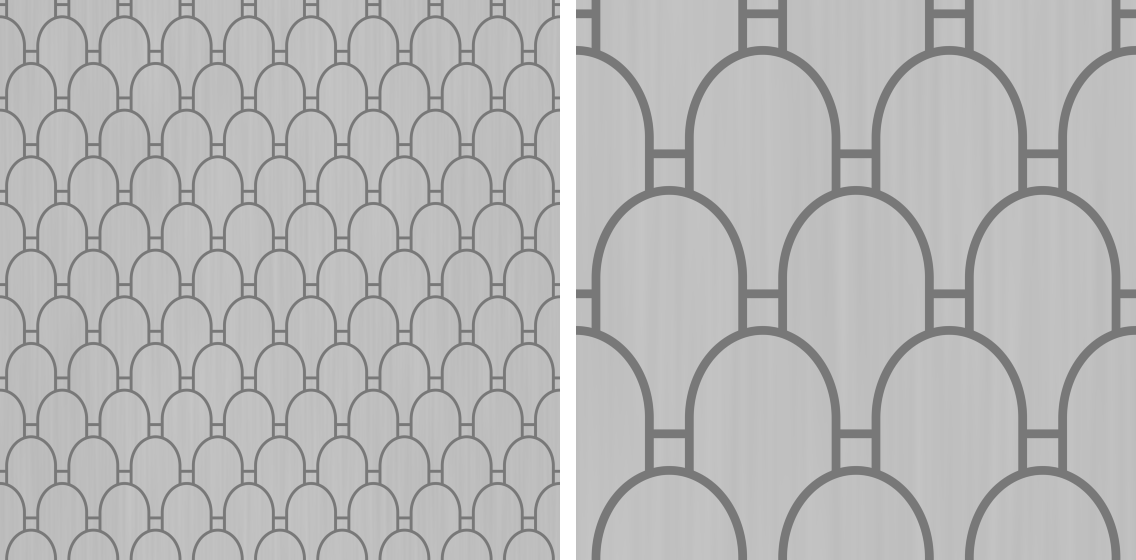
Left: the whole. Right: its middle third, enlarged.
Write a Shadertoy shader that draws this pattern.

```glsl
// Overlapping rows of tall arches joined by short bars, on brushed pale metal.
// Each pixel paints the nearby rows from top to bottom, lower arches covering upper ones;
// wrapped gradient noise, stretched vertically, gives the brushed streaks.

const float TAU = 6.2831853;

vec2 gradientAt(vec2 cell, vec2 period) {
    uvec2 c = uvec2(mod(cell, period));
    uint h = c.x * 1597u + c.y * 51749u + 977u;
    h = (h ^ (h >> 15)) * 73471u;
    h = (h ^ (h >> 13)) * 40503u;
    h ^= h >> 16;
    float angle = TAU * float(h & 65535u) / 65536.0;
    return vec2(cos(angle), sin(angle));
}

// Gradient noise that repeats after a whole number of cells
float wrappedNoise(vec2 uv, vec2 period) {
    vec2 p = uv * period, i = floor(p), f = p - i;
    vec2 w = f * f * f * (f * (f * 6.0 - 15.0) + 10.0);
    vec2 e = vec2(0.0, 1.0);
    float a = dot(gradientAt(i, period), f);
    float b = dot(gradientAt(i + e.yx, period), f - e.yx);
    float c = dot(gradientAt(i + e.xy, period), f - e.xy);
    float d = dot(gradientAt(i + e.yy, period), f - e.yy);
    return mix(mix(a, b, w.x), mix(c, d, w.x), w.y);
}

// Signed distance to an arch with its apex at the origin: half ellipse on straight sides
float archDistance(vec2 p) {
    vec2 radii = vec2(0.393, 0.47);
    vec2 q = vec2(p.x, max(p.y + radii.y, 0.0));
    float k = length(q / radii);
    return (k - 1.0) * max(k, 0.001) / max(length(q / (radii * radii)), 0.001 / radii.x);
}

void mainImage(out vec4 fragColor, in vec2 fragCoord) {
    vec2 uv = fragCoord / iResolution.xy;
    vec2 p = uv * 9.0;                       // nine arches across, twelve rows down
    float rowHeight = 0.75;
    float halfLine = 0.0235;
    float soft = 6.0 / min(iResolution.x, iResolution.y);

    // Line work, back row first
    float ink = 0.0;
    float baseRow = floor(p.y / rowHeight);
    for (int i = 2; i >= 0; i--) {
        float row = baseRow + float(i);
        vec2 q = vec2(fract(p.x + 0.5 * mod(row, 2.0)) - 0.5,
                      p.y - (row + 0.64) * rowHeight);
        float bar = abs(q.y + 0.554) - halfLine;
        ink = max(ink, 1.0 - smoothstep(-soft, soft, bar));
        float d = archDistance(q);
        float outline = smoothstep(-soft, soft, d + halfLine);
        float cover = 1.0 - smoothstep(-soft, soft, d - halfLine);
        ink = mix(ink, outline, cover);
    }

    // Brushed metal: fine and medium streaks over a faint broad sheen
    float metal = 0.748 - 0.006 * cos(TAU * uv.x);
    metal += 0.020 * wrappedNoise(uv, vec2(200.0, 5.0));
    metal += 0.016 * wrappedNoise(uv, vec2(72.0, 4.0));
    metal += 0.012 * wrappedNoise(uv, vec2(9.0, 2.0));

    fragColor = vec4(vec3(mix(metal, 0.47, ink)), 1.0);
}
```
